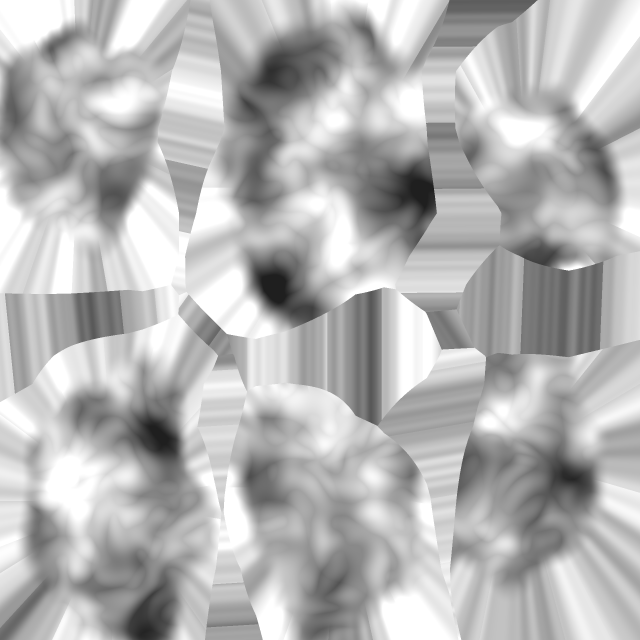
Give the GLSL for this background, as a WebGL 1 fragment shader.

```glsl
precision highp float;
uniform vec2 u_resolution;

#define GRID vec2(3.0, 2.0)
#define ISLAND_RADIUS vec2(0.165, 0.245)
#define JITTER 0.26
#define KINK 0.075
#define BAND_WIDTH 0.17
#define SECTORS 13.0
#define ISLAND_TONE 0.64
#define STREAK_TONE 0.85
#define BAND_TONE 0.86
#define SEED 4.0

float hash(vec2 p) {
    vec3 q = fract(p.xyx * 0.1031);
    q += dot(q, q.yzx + 33.33);
    return fract((q.x + q.y) * q.z);
}

vec2 hash2(vec2 p) {
    return vec2(hash(p), hash(p + 57.0));
}

// Bilinear noise: its unsmoothed cells give angular kinks
float kinkNoise(vec2 p) {
    vec2 i = floor(p), f = p - i;
    return mix(mix(hash(i), hash(i + vec2(1, 0)), f.x),
               mix(hash(i + vec2(0, 1)), hash(i + 1.0), f.x), f.y);
}

float corner(vec2 i, vec2 offset, vec2 f) {
    return dot(hash2(i + offset) * 2.0 - 1.0, f - offset);
}

// Gradient noise, roughly -0.8 to 0.8
float softNoise(vec2 p) {
    vec2 i = floor(p), f = p - i;
    vec2 u = f * f * f * (f * (f * 6.0 - 15.0) + 10.0);
    float low = mix(corner(i, vec2(0, 0), f), corner(i, vec2(1, 0), f), u.x);
    float high = mix(corner(i, vec2(0, 1), f), corner(i, vec2(1, 1), f), u.x);
    return 1.4 * mix(low, high, u.y);
}

// Cloudy relief with soft folds
float islandTone(vec2 p, float r) {
    p += 0.025 * vec2(softNoise(p * 9.0 + 3.0), softNoise(p * 9.0 + 41.0));
    vec2 turned = mat2(0.8, 0.6, -0.6, 0.8) * p;
    float tone = ISLAND_TONE + 0.55 * softNoise(p * 6.5 + 11.0);
    tone += 0.35 * softNoise(turned * 13.0 + 23.0);
    tone += 0.45 * (abs(softNoise(turned * 10.0 + 71.0)) - 0.18);
    tone += 0.22 * (abs(softNoise(p * 23.0 + 37.0)) - 0.18);
    float rim = smoothstep(0.45, 0.85, r);
    return tone + 0.08 - rim * (0.15 + 0.3 * softNoise(p * 5.0 + 83.0));
}

// Rays running outward, partly smooth and partly in flat sectors
float streakTone(vec2 dir, float id) {
    float seed = id * 17.0 + SEED;
    float turn = atan(dir.y, dir.x) / 6.283185 + 0.5;
    float sector = turn * SECTORS + 1.2 * softNoise(dir * 2.0 + seed);
    float flatTone = hash(vec2(mod(floor(sector), SECTORS), seed));
    float tone = STREAK_TONE + 0.5 * softNoise(dir * 2.4 + seed + 5.0);
    tone += 0.22 * softNoise(dir * 9.0 + seed);
    return tone + 0.25 * (flatTone - 0.5);
}

// Strips crossing the band between two islands
float bandTone(float along, float pairId) {
    float strip = floor(along * 10.0 + softNoise(vec2(along * 7.0, pairId)));
    float shade = hash(vec2(strip, pairId));
    float tone = BAND_TONE - 0.36 * shade * shade;
    tone += 0.35 * softNoise(vec2(along * 14.0, pairId + 0.4));
    return tone + 0.14 * softNoise(vec2(along * 70.0, pairId + 9.3));
}

float scene(vec2 p) {
    vec2 bent = p + KINK * (vec2(kinkNoise(p * 9.0 + 7.0), kinkNoise(p * 9.0 + 31.0)) - 0.5);
    float d1 = 9.0, d2 = 9.0, id1 = 0.0, id2 = 0.0;
    vec2 c1 = vec2(0.0), c2 = vec2(0.0), radius = vec2(1.0);

    // Nearest and second nearest island
    for (int k = 0; k < 6; k++) {
        float id = float(k);
        vec2 cell = vec2(mod(id, GRID.x), floor(id / GRID.x));
        vec2 c = (cell + 0.5 + JITTER * (hash2(cell + SEED) - 0.5)) / GRID;
        vec2 r = ISLAND_RADIUS * mix(0.68, 1.1, hash(cell + SEED + 19.0));
        float d = (length((bent - c) / r) - 1.0) * r.x;
        if (d < d1) {
            d2 = d1; c2 = c1; id2 = id1;
            d1 = d; c1 = c; id1 = id; radius = r;
        } else if (d < d2) {
            d2 = d; c2 = c; id2 = id;
        }
    }

    // Angular band along the border
    float width = BAND_WIDTH * max(kinkNoise(p * 5.0 + 13.0) - 0.2, 0.02);
    if (d2 - d1 < width) {
        vec2 across = normalize(c2 - c1) * sign(id2 - id1);
        float pairId = min(id1, id2) * 7.0 + max(id1, id2) * 3.0;
        return bandTone(dot(p, vec2(-across.y, across.x)), pairId);
    }

    // Island with a soft outline, surrounded by its rays
    vec2 q = (p - c1) / radius;
    vec2 dir = q / max(length(q), 0.001);
    float r = length(q) / (1.0 + 0.3 * softNoise(dir * 1.6 + id1 * 13.0));
    return mix(islandTone(p + SEED, r), streakTone(dir, id1), smoothstep(0.86, 1.1, r));
}

void main() {
    // Nine samples per pixel smooth the hard edges
    float sum = 0.0;
    for (int y = -1; y <= 1; y++) {
        for (int x = -1; x <= 1; x++) {
            vec2 offset = vec2(float(x), float(y)) / 3.0;
            sum += clamp(scene((gl_FragCoord.xy + offset) / u_resolution), 0.12, 1.0);
        }
    }
    gl_FragColor = vec4(vec3(sum / 9.0), 1.0);
}
```
